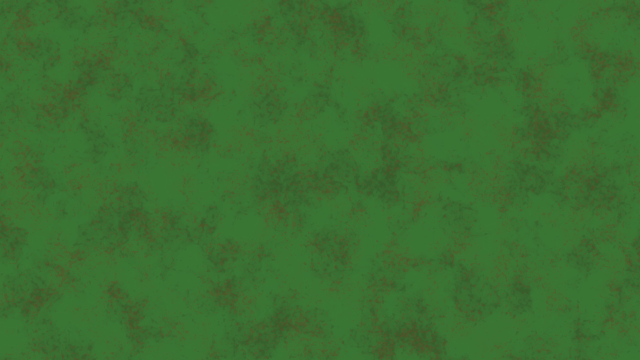
Reproduce this texture procedurally as a Shadertoy shader.

```glsl
// Mossy green surface with soft dark stains and fine rust-brown speckles.

// Unit gradient vector for a lattice cell
vec2 cellGradient(vec2 cell) {
    vec3 h = fract(cell.xyx * vec3(0.1031, 0.1030, 0.0973));
    h += dot(h, h.yzx + 33.33);
    float angle = 6.2832 * fract((h.x + h.y) * h.z);
    return vec2(cos(angle), sin(angle));
}

float gradientNoise(vec2 p) {
    vec2 cell = floor(p), f = fract(p);
    vec2 u = f * f * f * (f * (f * 6.0 - 15.0) + 10.0);
    vec2 e = vec2(1.0, 0.0);
    float bottom = mix(dot(cellGradient(cell), f),
                       dot(cellGradient(cell + e.xy), f - e.xy), u.x);
    float top = mix(dot(cellGradient(cell + e.yx), f - e.yx),
                    dot(cellGradient(cell + e.xx), f - e.xx), u.x);
    return mix(bottom, top, u.y);
}

// Rotated octaves, so the lattice axes do not show
float fbm(vec2 p, int octaves) {
    float sum = 0.0, amplitude = 1.0;
    for (int i = 0; i < octaves; i++) {
        sum += amplitude * gradientNoise(p);
        p = mat2(1.6, 1.2, -1.2, 1.6) * p + 17.3;
        amplitude *= 0.65;
    }
    return sum;
}

void mainImage(out vec4 fragColor, in vec2 fragCoord) {
    vec2 p = fragCoord / iResolution.y + 3.0;

    // Ragged stain field, lightly warped
    vec2 warp = vec2(fbm(p * 9.0, 3), fbm(p * 9.0 + 41.0, 3));
    float patches = fbm(p * 7.0 + 0.25 * warp, 5);
    float rustZones = fbm(p * 9.0 + 83.0, 4);

    // Fine grain that gathers inside the stains
    float rustGrain = fbm(p * 95.0 + 11.0, 2);
    float darkGrain = fbm(p * 70.0 + 59.0, 2);

    float stain = smoothstep(-0.3, 0.8, patches);
    float soot = smoothstep(0.1, 0.8, darkGrain + 0.7 * patches);
    float haze = smoothstep(-0.3, 0.8, rustZones);
    float rust = smoothstep(0.1, 0.75, rustGrain + 0.45 * patches + 0.5 * rustZones);

    // Layer the pigments over clean green
    vec3 color = vec3(0.225, 0.462, 0.204);
    color = mix(color, vec3(0.215, 0.330, 0.160), 0.45 * stain);
    color = mix(color, vec3(0.330, 0.350, 0.170), 0.13 * haze);
    color = mix(color, vec3(0.190, 0.290, 0.140), 0.30 * soot);
    color = mix(color, vec3(0.420, 0.270, 0.145), 0.36 * rust);

    fragColor = vec4(color, 1.0);
}
```
